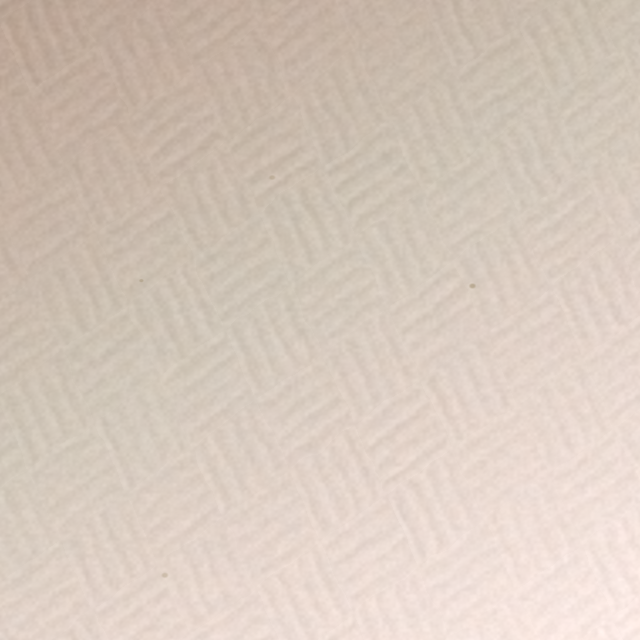
This texture is drawn by a Shadertoy shader. Its source:

```glsl
// Embossed cream paper: a skewed basket weave of blocks, four soft grooves each,
// with groove direction alternating between neighbouring blocks. A diagonal light
// gradient, fibre noise and a few specks are layered over the relief.

const vec2 STEEP_AXIS = vec2(0.0501, -0.1107);   // block edge running steeply down
const vec2 SHALLOW_AXIS = vec2(0.1022, 0.0723);  // block edge rising to the right
const vec2 WEAVE_ORIGIN = vec2(0.3776, 0.5768);  // centre of one block
const float GROOVES = 4.0;

const vec3 SHADE = vec3(0.725, 0.650, 0.585);
const vec3 CREAM = vec3(0.836, 0.787, 0.738);
const vec3 GLOW = vec3(0.985, 0.930, 0.905);
const vec3 SPECK = vec3(0.60, 0.53, 0.40);

float hash(vec2 p) {
    vec3 q = fract(vec3(p.xyx) * 0.1031);
    q += dot(q, q.yzx + 33.33);
    return fract((q.x + q.y) * q.z);
}

float noise(vec2 p) {
    vec2 i = floor(p), f = fract(p);
    f = f * f * (3.0 - 2.0 * f);
    float low = mix(hash(i), hash(i + vec2(1, 0)), f.x);
    float high = mix(hash(i + vec2(0, 1)), hash(i + vec2(1, 1)), f.x);
    return mix(low, high, f.y);
}

float fbm(vec2 p) {
    float sum = 0.0, gain = 0.5;
    for (int i = 0; i < 3; i++) {
        sum += gain * noise(p);
        p = p * 2.03 + 17.0;
        gain *= 0.5;
    }
    return sum / 0.875;
}

// Lighting of one groove: a narrow dark valley with a lit bank beside it.
float grooveProfile(float f) {
    float valley = smoothstep(0.32, 0.03, abs(f - 0.5));
    float bank = smoothstep(0.30, 0.0, abs(fract(f + 0.40) - 0.5));
    return 0.7 * bank - valley;
}

// Signed relief lighting of the whole weave.
float weaveRelief(vec2 p) {
    vec2 wobble = vec2(fbm(p * 30.0), fbm(p * 30.0 + 50.0)) - 0.5;
    vec2 st = inverse(mat2(STEEP_AXIS, SHALLOW_AXIS)) * (p - WEAVE_ORIGIN + 0.012 * wobble);
    vec2 cell = floor(st + 0.5);
    vec2 local = st - cell;
    bool shallow = mod(cell.x + cell.y, 2.0) < 0.5;
    float across = (shallow ? local.x : local.y) + 0.5;
    float along = shallow ? local.y : local.x;

    float index = floor(across * GROOVES);
    float wear = hash(cell * 7.0 + index + 80.0);
    float shift = 0.04 * (hash(cell * 5.0 + index + 140.0) - 0.5);
    float reach = 0.50;
    float ends = smoothstep(reach, reach - 0.07, abs(along + shift));
    float strength = 0.65 + 0.4 * wear + 0.3 * (hash(cell + 120.0) - 0.5);
    return grooveProfile(fract(across * GROOVES)) * ends * strength;
}

// Diagonal light, darkest at the upper left, with faint pink and green casts.
vec3 paperColor(vec2 p) {
    float light = clamp(0.36 * p.x + 0.64 * (1.0 - p.y), 0.0, 1.0);
    vec3 color = light < 0.5 ? mix(SHADE, CREAM, light * 2.0)
                             : mix(CREAM, GLOW, light * 2.0 - 1.0);
    float band = exp(-18.0 * pow(p.y - 0.32 - 0.65 * p.x, 2.0));
    return color + mix(vec3(0.008, -0.003, 0.0), vec3(-0.006, 0.006, 0.003), band);
}

// Coverage of a few small scattered flecks.
float specks(vec2 p) {
    float cover = 0.0;
    for (int i = 0; i < 4; i++) {
        float id = float(i);
        vec2 center = vec2(hash(vec2(id, 3.0)), hash(vec2(id, 11.0)));
        float radius = mix(0.004, 0.008, hash(vec2(id, 23.0)));
        vec2 d = p - center;
        d = vec2(d.x + 0.5 * d.y, 1.3 * d.y - 0.4 * d.x);
        float opacity = mix(0.25, 0.6, hash(vec2(id, 31.0)));
        cover = max(cover, opacity * smoothstep(radius, radius * 0.3, length(d)));
    }
    return cover;
}

void mainImage(out vec4 fragColor, in vec2 fragCoord) {
    vec2 p = fragCoord / iResolution.xy;
    vec3 color = paperColor(p);

    // Embossing, worn unevenly over the sheet and broken by the fibres
    float wear = 0.5 + 0.6 * fbm(p * 5.0 + 9.0) + 0.4 * (noise(p * 60.0 + 31.0) - 0.5);
    color += 0.025 * wear * weaveRelief(p) * vec3(0.95, 1.0, 1.05);

    // Fibre mottling and fine grain, with a directional tooth
    vec2 tooth = vec2(p.x + 0.5 * p.y, p.y - 0.5 * p.x);
    color += 0.036 * (fbm(tooth * vec2(75.0, 110.0)) - 0.5);
    color += 0.030 * (noise(p * 190.0 + 13.0) - 0.5);
    color.rb += 0.012 * (vec2(noise(p * 35.0), noise(p * 35.0 + 70.0)) - 0.5);

    color = mix(color, SPECK, specks(p));
    fragColor = vec4(clamp(color, 0.0, 1.0), 1.0);
}
```
